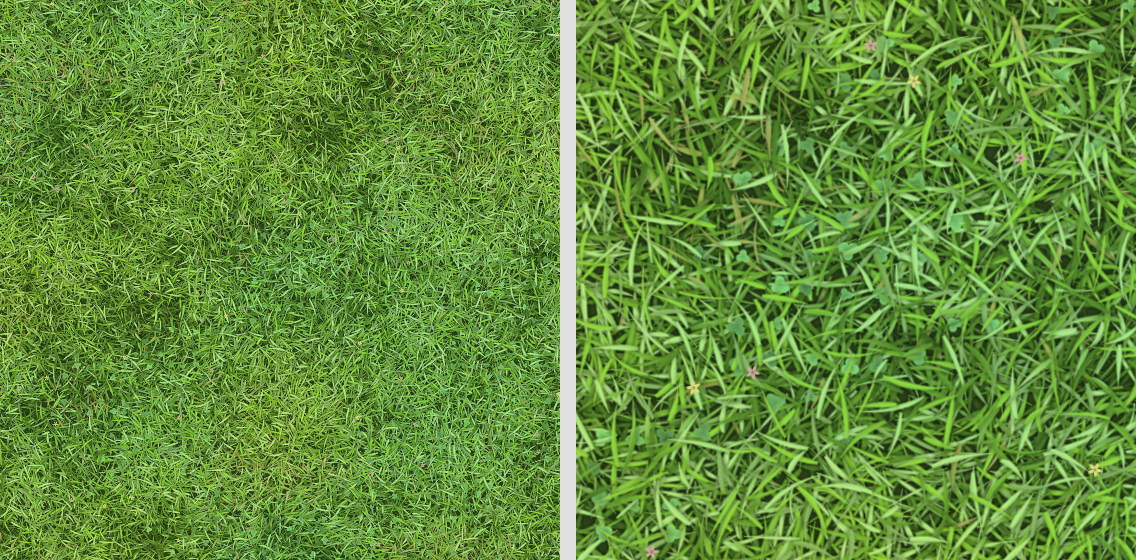
Left: the whole. Right: its middle third, enlarged.
A three.js fragment shader for this texture:

```glsl
varying vec2 vUv;

const int LAYERS = 16;
const int CLOVER_LAYER = 13;
const float CELL = 0.022;            // spacing of blades within a layer
const float BLADE_HALF_LENGTH = 0.020;
const float BLADE_HALF_WIDTH = 0.0021;
const float BLADE_BEND = 0.36;
const float EDGE = 0.0010;           // softness of outlines
const float SHADOW_REACH = 0.0030;
const float SHADOW_STRENGTH = 0.125;
const float EXPOSURE = 1.11;
const float PALE_SHARE = 0.33;
const float MUTED_SHARE = 0.17;
const float CLOVER_CELL = 0.021;
const float CLOVER_RADIUS = 0.0064;
const float FLOWER_CELL = 0.07;
const float FLOWER_RADIUS = 0.0042;
const float FLOWER_CHANCE = 0.24;
const float TAU = 6.28319;

const vec3 SOIL = vec3(0.15, 0.23, 0.08);
const vec3 DARK = vec3(0.18, 0.28, 0.09);
const vec3 DEEP = vec3(0.28, 0.45, 0.13);
const vec3 MID = vec3(0.39, 0.60, 0.165);
const vec3 BRIGHT = vec3(0.51, 0.75, 0.21);
const vec3 PALE = vec3(0.62, 0.81, 0.44);
const vec3 MUTED = vec3(0.48, 0.64, 0.33);
const vec3 STRAW = vec3(0.62, 0.60, 0.30);
const vec3 CLOVER = vec3(0.43, 0.67, 0.35);
const vec3 PETAL_PINK = vec3(0.80, 0.66, 0.62);
const vec3 PETAL_YELLOW = vec3(0.88, 0.85, 0.48);

vec4 hash4(vec2 p) {
  vec4 q = fract(p.xyxy * vec4(0.1031, 0.1030, 0.0973, 0.1099));
  q += dot(q, q.wzxy + 33.33);
  return fract((q.xxyz + q.yzzw) * q.zywx);
}

float noise(vec2 p) {
  vec2 i = floor(p), f = fract(p);
  f = f * f * (3.0 - 2.0 * f);
  float low = mix(hash4(i).x, hash4(i + vec2(1.0, 0.0)).x, f.x);
  float high = mix(hash4(i + vec2(0.0, 1.0)).x, hash4(i + 1.0).x, f.x);
  return mix(low, high, f.y);
}

vec2 rotate(vec2 p, float angle) {
  float c = cos(angle), s = sin(angle);
  return vec2(c * p.x + s * p.y, c * p.y - s * p.x);
}

float cover(float d) {
  return 1.0 - smoothstep(-EDGE, EDGE, d);
}

vec3 grassRamp(float tone) {
  float t = clamp(tone, 0.0, 1.0) * 3.0;
  vec3 c = mix(DARK, DEEP, clamp(t, 0.0, 1.0));
  c = mix(c, MID, clamp(t - 1.0, 0.0, 1.0));
  return mix(c, BRIGHT, clamp(t - 2.0, 0.0, 1.0));
}

// One layer of curved, tapering blades with soft shadows below them
vec3 paintBlades(vec3 col, vec2 uv, float layer, float lush, float dry) {
  float depth = layer / float(LAYERS - 1);
  vec2 grid = uv / CELL + layer * vec2(0.37, 0.73);
  for (int j = -1; j <= 1; j++) {
    for (int i = -1; i <= 1; i++) {
      vec2 id = floor(grid) + vec2(float(i), float(j));
      vec4 place = hash4(id + layer * 57.0 + 11.0);
      vec4 look = hash4(id + layer * 83.0 + 311.0);
      vec2 centre = id + place.xy;
      float angle = TAU * noise(centre * 0.16) + (place.z - 0.5) * 4.4;
      vec2 p = rotate((grid - centre) * CELL, angle);

      float halfLen = BLADE_HALF_LENGTH * mix(0.4, 1.0, place.w);
      float along = p.x / halfLen;
      p.y -= (look.x - 0.5) * BLADE_BEND * halfLen * (along * along - 0.4);
      float s = clamp(along * 0.5 + 0.5, 0.0, 1.0);
      float width = BLADE_HALF_WIDTH * mix(0.45, 1.0, look.y);
      width *= (1.0 - s * s) * smoothstep(-0.4, 0.4, s);
      float d = max(abs(p.y) - width, abs(p.x) - halfLen);

      float tone = 0.5 * depth + 0.95 * look.z - 0.03 + lush + 0.14 * (s - 0.5);
      vec3 blade = grassRamp(tone);
      float lit = smoothstep(0.45, 0.75, tone);
      blade = mix(blade, PALE, step(1.0 - PALE_SHARE, look.w) * lit);
      blade = mix(blade, MUTED, step(look.w, MUTED_SHARE) * lit);
      blade = mix(blade, STRAW, step(fract(look.w * 7.0), dry) * 0.7);
      blade *= 1.0 + 0.1 * clamp(p.y / BLADE_HALF_WIDTH, -1.0, 1.0);

      col *= 1.0 - SHADOW_STRENGTH * (1.0 - smoothstep(0.0, SHADOW_REACH, d));
      col = mix(col, blade, cover(d));
    }
  }
  return col;
}

// Three-lobed leaves, gathered in patches
vec3 paintClover(vec3 col, vec2 uv) {
  vec2 id = floor(uv / CLOVER_CELL);
  vec4 h = hash4(id + 701.0);
  vec2 p = (fract(uv / CLOVER_CELL) - mix(vec2(0.33), vec2(0.67), h.xy)) * CLOVER_CELL;
  float a = atan(p.y, p.x) + h.z * TAU;
  float radius = CLOVER_RADIUS * mix(0.6, 1.0, h.z) * (0.5 + 0.5 * abs(cos(1.5 * a)));
  float present = step(h.w, 0.7 * smoothstep(0.4, 0.75, noise(id * 0.13 + 40.0)));
  vec3 leaf = CLOVER * mix(0.75, 1.15, h.x) * (0.85 + 0.2 * length(p) / radius);
  return mix(col, leaf, present * cover(length(p) - radius));
}

// Sparse five-petalled flowers
vec3 paintFlowers(vec3 col, vec2 uv) {
  vec2 id = floor(uv / FLOWER_CELL);
  vec4 h = hash4(id + 907.0);
  vec2 p = (fract(uv / FLOWER_CELL) - mix(vec2(0.1), vec2(0.9), h.xy)) * FLOWER_CELL;
  float a = atan(p.y, p.x) + h.z * TAU;
  float radius = FLOWER_RADIUS * (0.7 + 0.3 * cos(5.0 * a));
  vec3 petal = mix(PETAL_PINK, PETAL_YELLOW, step(0.65, h.z));
  petal *= mix(0.7, 1.0, smoothstep(0.0, 0.4 * FLOWER_RADIUS, length(p)));
  return mix(col, petal, step(h.w, FLOWER_CHANCE) * cover(length(p) - radius));
}

void main() {
  float lush = 0.40 * (noise(vUv * 7.0) - 0.5) + 0.54 * (noise(vUv * 20.0 + 5.0) - 0.5);
  float dry = 0.01 + 0.25 * smoothstep(0.62, 0.95, noise(vUv * 7.0 + 23.0));
  vec3 col = SOIL;
  for (int k = 0; k < LAYERS; k++) {
    if (k == CLOVER_LAYER) col = paintClover(col, vUv);
    col = paintBlades(col, vUv, float(k), lush, dry);
  }
  float cool = noise(vUv * 4.0 + 61.0) - 0.5;
  col *= EXPOSURE * (1.0 + cool * vec3(-0.14, 0.0, 0.2));
  gl_FragColor = vec4(paintFlowers(col, vUv), 1.0);
}
```
